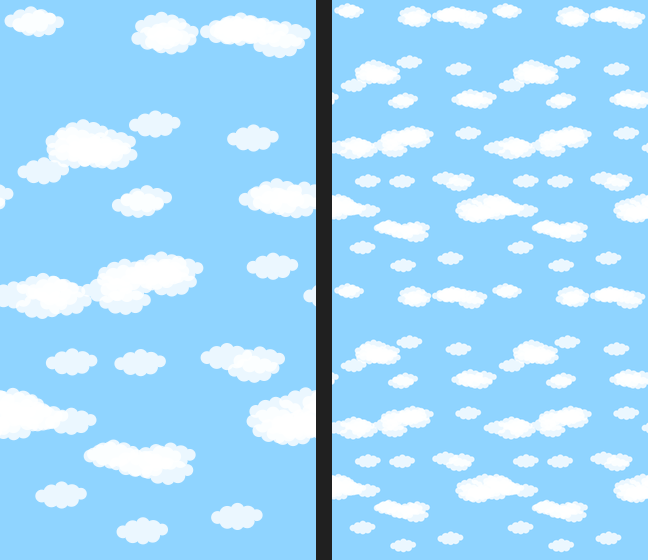
Left, the tile; right, the same tile 2 across and 2 down.
Reproduce this pattern procedurally as a Shadertoy shader.

```glsl
const vec3 SKY = vec3(0.56, 0.83, 1.0);
const vec3 CLOUD = vec3(1.0);
const float OPACITY = 0.82;              // of a single cloud layer
const float CLOUD_RADIUS = 0.081;        // half width, in canvas widths
const ivec2 GRID = ivec2(3, 7);          // one cluster per cell
const int RANK_STEP = 4;                 // coprime to the cell count, scatters the ranks
const float MAX_CLOUDS = 13.0;           // clouds in the largest cluster
const float SIZE_BIAS = 3.0;             // higher gives more lone clouds
const vec2 SPREAD = vec2(0.043, 0.018);  // cluster reach, grows with sqrt(count)
const float MAX_TILT = 0.3;
const float JITTER = 0.65;               // cluster shift, in cells
const float SEED = 17.0;
const float TAU = 6.2831853;

// Puffs of one cloud: centre and radius, in cloud radii
const int PUFF_COUNT = 9;
const vec3 PUFFS[PUFF_COUNT] = vec3[PUFF_COUNT](
    vec3(-0.76, -0.04, 0.25), vec3(-0.38, 0.10, 0.31), vec3(0.02, 0.26, 0.27),
    vec3(0.42, 0.10, 0.32), vec3(0.77, 0.05, 0.23), vec3(-0.38, -0.18, 0.30),
    vec3(0.02, -0.27, 0.26), vec3(0.40, -0.17, 0.29), vec3(0.0, 0.0, 0.30));

vec2 hash22(vec2 p) {
    vec3 q = fract(vec3(p.xyx) * vec3(0.1031, 0.1030, 0.0973));
    q += dot(q, q.yzx + 33.33);
    return fract((q.xx + q.yz) * q.zy);
}

// Signed distance to the union of puffs, in cloud radii
float cloudDistance(vec2 p) {
    float d = 1e3;
    for (int i = 0; i < PUFF_COUNT; i++) {
        d = min(d, length(p - PUFFS[i].xy) - PUFFS[i].z);
    }
    return d;
}

void mainImage(out vec4 fragColor, in vec2 fragCoord) {
    vec2 tile = vec2(1.0, iResolution.y / iResolution.x);
    vec2 p = fragCoord / iResolution.x;
    float pixel = 1.0 / (iResolution.x * CLOUD_RADIUS);
    int cells = GRID.x * GRID.y;
    float skyLeft = 1.0;

    for (int i = 0; i < cells; i++) {
        // Cluster size from an evenly spread rank
        float rank = (float((i * RANK_STEP) % cells) + 0.5) / float(cells);
        float count = 1.0 + floor(MAX_CLOUDS * pow(rank, SIZE_BIAS));
        vec2 reach = SPREAD * sqrt(count);

        // Cluster place and slant
        vec2 id = vec2(float(i) + SEED, SEED);
        vec2 cell = vec2(float(i % GRID.x), float(i / GRID.x)) + 0.5;
        vec2 centre = (cell + JITTER * (hash22(id) - 0.5)) / vec2(GRID) * tile;
        float tilt = MAX_TILT * (2.0 * hash22(id + 71.0).x - 1.0);

        for (float k = 0.0; k < count; k++) {
            vec2 h = hash22(id + vec2(3.0, 101.0 + 7.0 * k));
            float angle = TAU * h.x;
            vec2 offset = reach * mix(0.3, 1.0, h.y) * vec2(cos(angle), sin(angle));
            offset.y += tilt * offset.x;

            // Wrapped position relative to the cloud
            vec2 d = p - centre - offset;
            d = (d - tile * round(d / tile)) / CLOUD_RADIUS;
            if (abs(d.x) > 1.1 || abs(d.y) > 0.65) continue;
            float cover = clamp(0.5 - cloudDistance(d) / pixel, 0.0, 1.0);
            skyLeft *= 1.0 - OPACITY * cover;
        }
    }
    fragColor = vec4(mix(CLOUD, SKY, skyLeft), 1.0);
}
```
